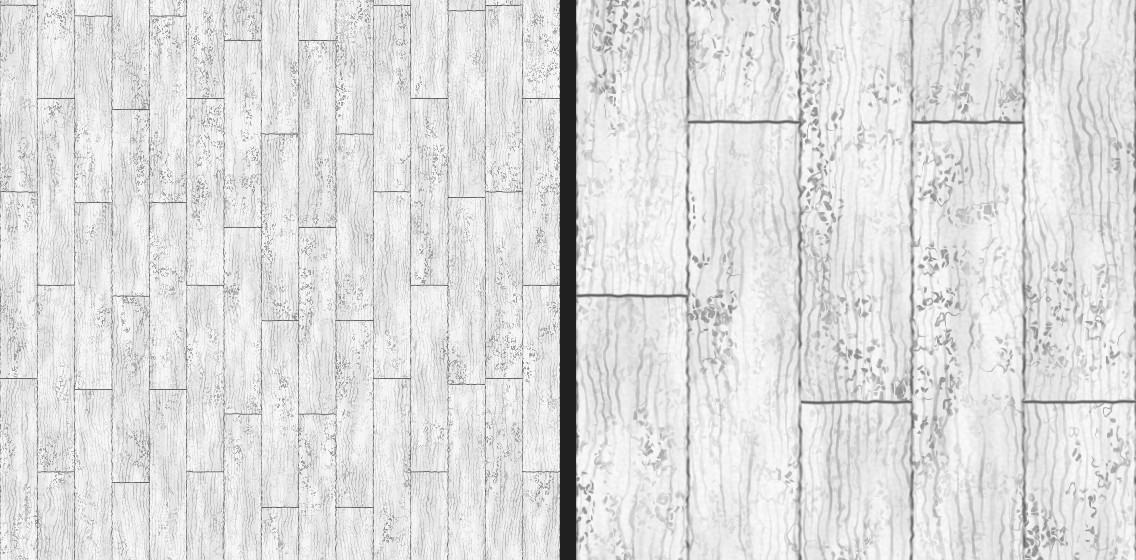
Left, the full canvas; right, a detail of the centre.
This texture is drawn by a three.js fragment shader. Its source:

```glsl
// Whitewashed wooden planks: 15 staggered columns, 3 boards high, with fine grain and flaking paint.
varying vec2 vUv;

const float TAU = 6.2832;
const vec2 BOARDS = vec2(15.0, 3.0);
const vec3 WHITEWASH = vec3(0.965);
const vec3 BARE_WOOD = vec3(0.9);
const vec3 GRAIN_GREY = vec3(0.6);
const vec3 CHIP_GREY = vec3(0.47);
const vec3 SEAM_GREY = vec3(0.38);

float hash(vec2 p) {
  return fract(sin(dot(p, vec2(127.1, 311.7))) * 43758.5);
}

float smoothNoise(vec2 p) {
  vec2 cell = floor(p);
  vec2 f = fract(p);
  f = f * f * (3.0 - 2.0 * f);
  float low = mix(hash(cell), hash(cell + vec2(1.0, 0.0)), f.x);
  float high = mix(hash(cell + vec2(0.0, 1.0)), hash(cell + vec2(1.0)), f.x);
  return mix(low, high, f.y);
}

float layeredNoise(vec2 p) {
  float sum = 0.0;
  float weight = 0.55;
  for (int i = 0; i < 3; i++) {
    sum += weight * smoothNoise(p);
    p = p * 2.07 + 11.3;
    weight *= 0.5;
  }
  return sum / 0.9625;
}

// Distance to the nearest scattered point
float cellular(vec2 p) {
  vec2 cell = floor(p);
  float nearest = 2.0;
  for (int y = -1; y <= 1; y++) {
    for (int x = -1; x <= 1; x++) {
      vec2 corner = cell + vec2(float(x), float(y));
      vec2 point = corner + vec2(hash(corner), hash(corner + 37.2));
      nearest = min(nearest, distance(p, point));
    }
  }
  return nearest;
}

float within(float value, float first, float last) {
  return step(first - 0.5, value) * step(value, last + 0.5);
}

// Half-board alternation with a drift that differs between groups of columns
float jointShift(float column) {
  float alternate = 0.5 * mod(column + step(12.5, column), 2.0);
  float drift = 0.028 + 0.058 * within(column, 2.0, 4.0) + 0.19 * within(column, 6.0, 9.0);
  return alternate + drift + 0.03 * within(column, 12.0, 12.0);
}

float edgeDistance(float t) {
  return min(t, 1.0 - t);
}

// Soft-edged line around zero
float thinLine(float dist, float width) {
  return 1.0 - smoothstep(0.0, width, abs(dist));
}

// Closely spaced fibres: a warped sine whose lines fade in and out
float woodGrain(vec2 p) {
  float phase = 175.0 * p.x + 0.15 * sin(p.y * 83.0 + p.x * 60.0);
  phase += 3.0 * smoothNoise(p * vec2(16.0, 8.0));
  phase += 1.1 * smoothNoise(p * vec2(60.0, 42.0));
  phase += 0.45 * smoothNoise(p * vec2(200.0, 170.0));
  float fibres = smoothstep(0.1, 1.0, cos(TAU * phase));
  float fade = smoothNoise(vec2(phase * 0.9, p.y * 26.0));
  float breaks = smoothNoise(vec2(phase * 1.3, p.y * 140.0));
  return fibres * smoothstep(0.1, 0.75, fade) * mix(0.5, 1.0, breaks);
}

// Tiny chips and ragged paint rims gathered in worn patches
float flaking(vec2 p) {
  float worn = smoothstep(0.48, 0.76, layeredNoise(p * vec2(30.0, 12.0) + 4.7));
  vec2 warp = 0.9 * vec2(smoothNoise(p * 300.0), smoothNoise(p * 300.0 + 19.0));
  float chips = 1.0 - smoothstep(0.16, 0.42, cellular(p * vec2(230.0, 175.0) + warp));
  chips *= smoothstep(0.42, 0.62, smoothNoise(p * vec2(125.0, 80.0)));
  float rims = thinLine(layeredNoise(p * vec2(115.0, 80.0)) - 0.6, 0.055);
  rims *= smoothstep(0.4, 0.65, smoothNoise(p * vec2(150.0, 120.0) + 8.0));
  return max(chips, 0.8 * rims) * mix(0.16, 0.75, worn);
}

void main() {
  // Board layout with slightly ragged edges
  vec2 ragged = vec2(smoothNoise(vUv * vec2(15.0, 290.0)), smoothNoise(vUv * vec2(170.0, 9.0))) - 0.5;
  vec2 board = vUv * BOARDS + ragged * vec2(0.018, 0.003);
  board.y += jointShift(floor(board.x));
  vec2 plank = floor(board);
  vec2 local = fract(board);
  vec2 p = vUv + 3.0 * vec2(hash(plank + 2.3), hash(plank + 17.9));

  // Uneven whitewash over the wood
  float paint = smoothstep(0.28, 0.7, layeredNoise(p * vec2(75.0, 14.0)));
  paint = clamp(paint + 0.12 * (hash(plank) - 0.5), 0.0, 1.0);
  vec3 color = mix(BARE_WOOD, WHITEWASH, paint);
  color = mix(color, GRAIN_GREY, woodGrain(p) * mix(0.72, 0.3, paint));
  color = mix(color, CHIP_GREY, flaking(p));
  color += 0.04 * (smoothNoise(p * 600.0) - 0.5);

  // Rough broken side seams and crisp end joints
  float roughness = mix(0.3, 1.0, smoothNoise(vUv * vec2(15.0, 260.0)));
  float side = thinLine(edgeDistance(local.x) / BOARDS.x, 0.0017) * roughness;
  float end = thinLine(edgeDistance(local.y) / BOARDS.y, 0.0016);
  color = mix(color, SEAM_GREY, max(side, end));

  gl_FragColor = vec4(color, 1.0);
}
```
